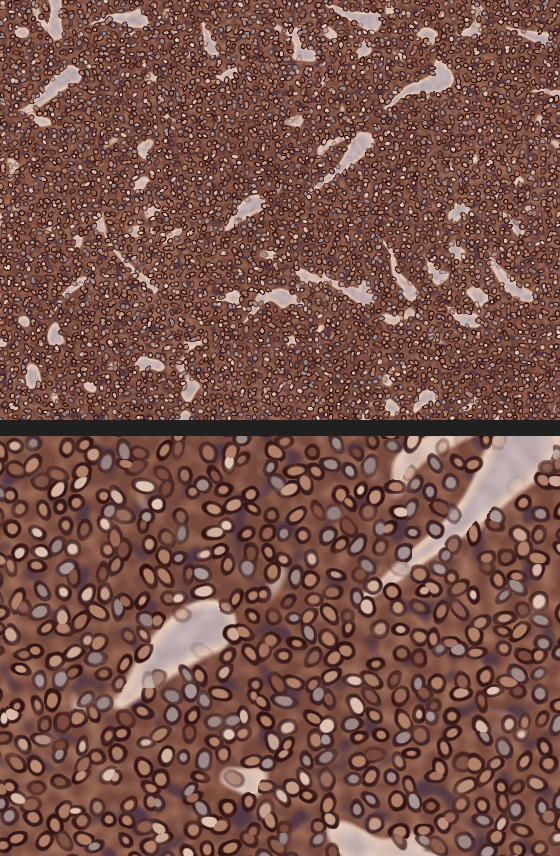
Top, the full canvas; bottom, a detail of the centre.
A Shadertoy shader for this texture:

```glsl
#define CELLS 60.0        // cells per canvas height
#define CLEFTS 4.6        // cleft grid cells per canvas height
#define CLEFT_SHARE 0.72  // share of grid cells holding a cleft
#define PATCH_LEVEL 0.40  // noise level above which tissue opens
#define WALL 0.045        // half width of a cell wall
#define DARK  vec3(0.20, 0.075, 0.07)
#define BROWN vec3(0.47, 0.29, 0.24)
#define TAN   vec3(0.69, 0.50, 0.41)
#define PALE  vec3(0.88, 0.77, 0.71)
#define PLUM  vec3(0.33, 0.22, 0.27)
#define MAUVE vec3(0.74, 0.67, 0.68)

vec2 hash2(vec2 p) {
    vec3 q = fract(p.xyx * vec3(0.1031, 0.1030, 0.0973));
    q += dot(q, q.yzx + 33.33);
    return fract((q.xx + q.yz) * q.zy);
}

mat2 rotate(float a) {
    return mat2(cos(a), -sin(a), sin(a), cos(a));
}

float corner(vec2 id, vec2 offset) {
    float a = 6.2832 * hash2(id).x;
    return dot(vec2(cos(a), sin(a)), offset);
}

float gradientNoise(vec2 p) {
    vec2 i = floor(p), f = fract(p), e = vec2(1.0, 0.0);
    vec2 u = f * f * f * (f * (f * 6.0 - 15.0) + 10.0);
    return mix(mix(corner(i, f), corner(i + e, f - e), u.x),
               mix(corner(i + e.yx, f - e.yx), corner(i + 1.0, f - 1.0), u.x), u.y);
}

// Positive inside the open clefts and ragged patches
float openness(vec2 p) {
    vec2 warp = vec2(gradientNoise(p * 9.0), gradientNoise(p * 9.0 + 40.0));
    vec2 g = (p + 0.035 * warp) * CLEFTS;
    vec2 id = floor(g);
    float gap = -1.0;
    for (int y = -1; y <= 1; y++)
    for (int x = -1; x <= 1; x++) {
        vec2 n = id + vec2(x, y);
        vec2 h = hash2(n + 11.0), k = hash2(n + 57.0);
        if (k.y > CLEFT_SHARE) continue;
        float angle = (k.x < 0.55 ? -0.8 : 0.5) + 0.9 * (h.x - 0.5);
        vec2 q = rotate(angle) * (g - n - 0.15 - 0.7 * h);
        float halfLength = mix(0.12, 0.5, h.y);
        float width = mix(0.03, 0.10, k.y) * (1.0 + 0.7 * clamp(q.x / halfLength, -1.0, 1.0));
        gap = max(gap, width - length(vec2(max(abs(q.x) - halfLength, 0.0), q.y)));
    }
    float patches = gradientNoise(p * 19.0 + 7.0) + 0.5 * gradientNoise(p * 5.0 + 23.0);
    return max(gap, 0.25 * (patches - PATCH_LEVEL));
}

void mainImage(out vec4 fragColor, in vec2 fragCoord) {
    vec2 p = fragCoord / iResolution.y;
    vec2 g = p * CELLS, id = floor(g);
    float soft = max(0.10, 0.8 * CELLS / iResolution.y);

    // Nearest cell, measured in its own stretched frame
    float dist = 9.0;
    vec2 centre = g, seed = id;
    for (int y = -1; y <= 1; y++)
    for (int x = -1; x <= 1; x++) {
        vec2 n = id + vec2(x, y);
        vec2 c = n + 0.5 + 0.8 * (hash2(n) - 0.5), k = hash2(n + 131.0);
        float stretch = mix(1.0, 1.35, k.y);
        float d = length(rotate(6.2832 * k.x) * (g - c) * vec2(stretch, 1.0 / stretch));
        if (d < dist) { dist = d; centre = c; seed = n; }
    }
    vec2 look = hash2(seed + 211.0), tint = hash2(seed + 307.0);

    // Ground between cells: brown plasm, or pale open stroma
    float gap = openness(p);
    float grain = gradientNoise(g * 1.3);
    float tone = gradientNoise(p * 4.0 + 3.0);
    vec3 plasm = mix(BROWN, TAN, clamp(0.25 + 0.8 * grain + 0.4 * tone, 0.0, 1.0));
    plasm = mix(plasm, PLUM, smoothstep(0.1, 0.5, gradientNoise(g * 0.8 + 60.0)));
    vec3 stroma = mix(PALE, MAUVE, smoothstep(0.01, 0.06, gap));
    stroma += 0.07 * grain + 0.04 * gradientNoise(g * 0.5);
    vec3 color = mix(plasm, stroma, smoothstep(-0.012, 0.014, gap));

    // Cell body and its dark uneven wall
    float present = 1.0 - smoothstep(-0.005, 0.015, openness(centre / CELLS) - 0.02 * look.x);
    float radius = mix(0.28, 0.41, look.x) + 0.10 * gradientNoise(g * 1.7 + 90.0);
    vec3 body = mix(BROWN, TAN, smoothstep(0.0, 0.6, look.y));
    body = mix(body, PALE, smoothstep(0.6, 1.0, tint.x));
    body = mix(body, MAUVE * 0.82, 0.8 * step(0.78, tint.y));
    float inside = 1.0 - smoothstep(radius - soft, radius + soft, dist);
    float wall = 1.0 - smoothstep(WALL, WALL + soft, abs(dist - radius));
    float strength = clamp(0.85 + 0.4 * (look.y - 0.5) + 0.6 * gradientNoise(g * 0.9 + 17.0), 0.0, 1.0);
    color = mix(color, body, inside * present);
    color = mix(color, mix(DARK, PLUM, 0.45 * tint.y * tint.y), wall * strength * present);

    fragColor = vec4(clamp(color, 0.0, 1.0), 1.0);
}
```
